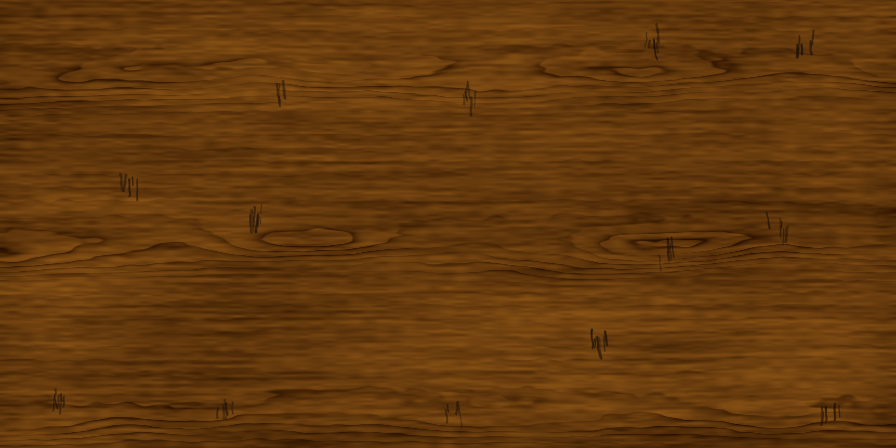
A WebGL 2 fragment shader for this texture:

```glsl
#version 300 es
precision highp float;
// Dark stained oak board: stretched noise gives the horizontal grain, contour
// lines of a warped height field give the cathedral figure along three bands,
// and scattered clusters of short upright strokes give the dents.

uniform vec2 u_resolution;
out vec4 fragColor;

float hash(vec2 p) {
  vec3 q = fract(p.xyx * vec3(0.1031, 0.1030, 0.0973));
  q += dot(q, q.yzx + 33.33);
  return fract((q.x + q.y) * q.z);
}

float noise(vec2 p) {
  vec2 i = floor(p), f = fract(p);
  f = f * f * (3.0 - 2.0 * f);
  return mix(mix(hash(i), hash(i + vec2(1, 0)), f.x),
             mix(hash(i + vec2(0, 1)), hash(i + vec2(1, 1)), f.x), f.y);
}

float fbm(vec2 p) {
  float sum = 0.0, amp = 0.5;
  for (int i = 0; i < 4; i++) {
    sum += amp * noise(p);
    p = p * 2.03 + 17.3;
    amp *= 0.5;
  }
  return sum / 0.9375;
}

// Strength of the cathedral figure: three soft horizontal bands.
float figureBand(vec2 p) {
  float y = p.y + 0.05 * (noise(vec2(p.x * 1.7, 4.0)) - 0.5);
  float d = (fract((y - 0.07) / 0.38 + 0.5) - 0.5) * 0.38;
  return exp(-pow(d / 0.052, 2.0));
}

// Dark growth lines: each fades in slowly and ends sharply.
float growthLines(vec2 p, float band) {
  float swell = noise(p * vec2(2.8, 13.0) + 5.0) + 0.35 * noise(p * vec2(7.0, 28.0));
  float rough = 0.28 * noise(p * vec2(28.0, 110.0));
  float s = fract(p.y * 34.0 + 3.6 * band * swell + rough);
  return pow(s, 4.0) * smoothstep(1.0, 0.88, s) * 1.7;
}

// x: coverage of the dent strokes, y: soft glow of worn stain around them.
vec2 dents(vec2 p, float pixel) {
  vec2 size = vec2(0.4, 1.0 / 3.0);
  vec2 cell = floor(p / size);
  if (hash(cell + 71.0) > 0.78) return vec2(0);
  vec2 jitter = vec2(hash(cell + 11.0), hash(cell + 23.0));
  vec2 q = p - (cell + 0.2 + 0.6 * jitter) * size;
  float ink = 0.0;
  for (int i = 0; i < 6; i++) {
    vec2 seed = cell * 13.0 + float(i) * 7.1;
    vec2 spot = (vec2(hash(seed + 1.0), hash(seed + 2.0)) - 0.5) * vec2(0.046, 0.04);
    float halfLength = mix(0.006, 0.024, hash(seed + 3.0));
    vec2 r = q - spot;
    r.x += r.y * (hash(seed + 4.0) - 0.5) * 0.35 + 0.003 * (noise(p * 90.0) - 0.5);
    r.y -= clamp(r.y, -halfLength, halfLength);
    float d = length(r) - mix(0.0008, 0.0026, hash(seed + 5.0));
    float depth = mix(0.5, 1.0, hash(seed + 6.0));
    ink = max(ink, depth * smoothstep(pixel, -pixel * 0.6, d));
  }
  ink *= 0.65 + 0.35 * noise(p * vec2(150.0, 100.0));
  return vec2(ink, exp(-dot(q, q) / 0.0012));
}

void main() {
  vec2 p = gl_FragCoord.xy / u_resolution.y;
  float aspect = u_resolution.x / u_resolution.y;

  // Gentle waviness of the grain, stronger inside the figure.
  float band = figureBand(p);
  vec2 g = p;
  g.y += (0.012 + 0.02 * band) * (fbm(p * vec2(2.2, 5.0)) - 0.5);

  // Stain blotches, long streaks and short pores.
  float blotch = fbm(p * vec2(1.8, 4.0) + 9.0);
  float broad = noise(g * vec2(1.3, 26.0) + 40.0);
  float streak = noise(g * vec2(6.0, 135.0));
  float pore = noise(g * vec2(34.0, 190.0) + 3.0);
  float tone = 0.62 + 0.60 * (blotch - 0.5) + 0.24 * (broad - 0.5)
             + 0.46 * (streak - 0.5) + 0.36 * (pore - 0.5);

  // Growth lines, broken along their length.
  float broken = smoothstep(0.2, 0.7, noise(g * vec2(4.0, 30.0) + 60.0));
  float lines = growthLines(g, band) * mix(0.35, 1.0, broken);
  tone -= lines * mix(0.22, 0.75, band);
  tone += 0.06 * band;

  // Slightly darker rim of the board.
  vec2 edge = min(p, vec2(aspect, 1.0) - p);
  tone -= 0.16 * smoothstep(0.09, 0.0, min(edge.x, edge.y));

  vec2 dent = dents(p, 1.0 / u_resolution.y);
  tone += 0.10 * dent.y;

  vec3 color = mix(vec3(0.25, 0.125, 0.014), vec3(0.50, 0.297, 0.074), clamp(tone, -0.35, 1.2));
  color = mix(color, vec3(0.085, 0.05, 0.025), 0.9 * dent.x);
  fragColor = vec4(max(color, 0.0), 1.0);
}
```
